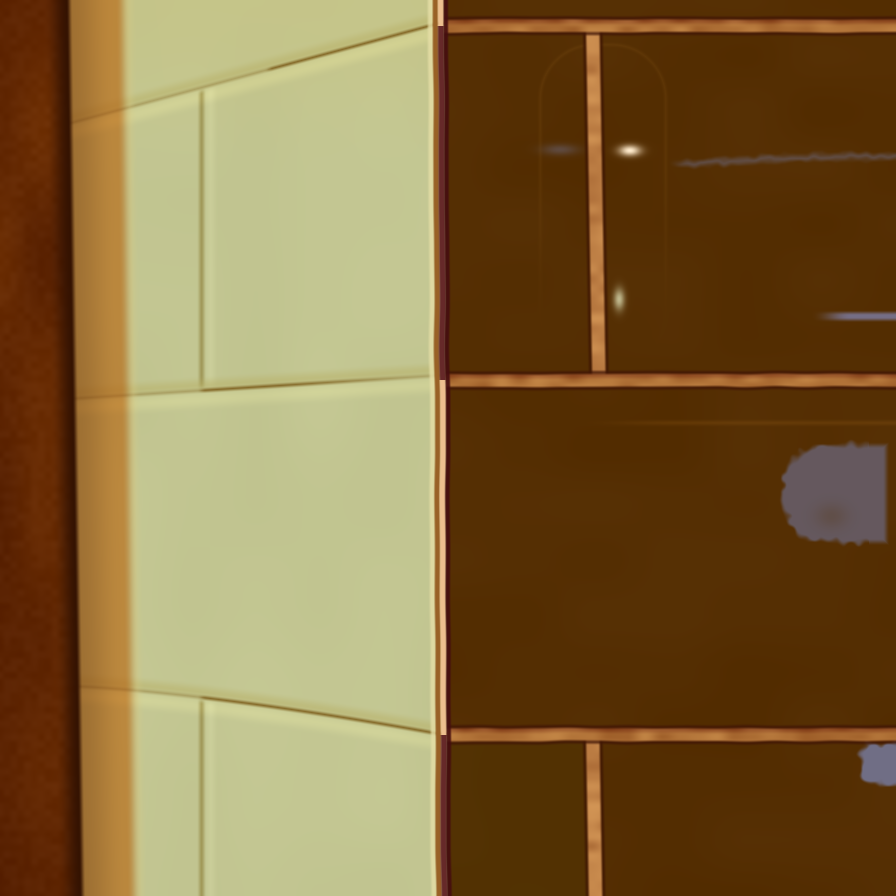
A three.js fragment shader for this texture:

```glsl
varying vec2 vUv;

float hash(vec2 p) {
  return fract(sin(dot(p, vec2(127.1, 311.7))) * 43758.5453);
}

float noise(vec2 p) {
  vec2 i = floor(p), f = fract(p);
  f = f * f * (3.0 - 2.0 * f);
  return mix(mix(hash(i), hash(i + vec2(1, 0)), f.x),
             mix(hash(i + vec2(0, 1)), hash(i + 1.0), f.x), f.y);
}

// Soft stripe around zero
float band(float d, float halfWidth, float blur) {
  return 1.0 - smoothstep(halfWidth - blur, halfWidth + blur, abs(d));
}

float glow(vec2 p, vec2 radius) {
  return exp(-dot(p / radius, p / radius));
}

float roundBox(vec2 p, vec2 halfSize, float r) {
  vec2 q = abs(p) - halfSize + r;
  return length(max(q, 0.0)) + min(max(q.x, q.y), 0.0) - r;
}

vec3 woodPost(vec2 p, float edge) {
  vec3 col = mix(vec3(0.34, 0.125, 0.005), vec3(0.43, 0.185, 0.015), noise(p * vec2(22, 7)));
  col += 0.03 * (noise(p * 130.0) - 0.5);
  return mix(col, vec3(0.2, 0.07, 0.005), smoothstep(0.028, 0.0, edge - p.x));
}

vec3 creamWall(vec2 p, float postEdge) {
  vec3 col = vec3(0.762, 0.775, 0.57) + 0.018 * (noise(p * vec2(14, 9)) - 0.5);
  col = mix(col, vec3(0.78, 0.77, 0.52), 0.6 * smoothstep(0.8, 1.0, p.y));
  float t = clamp((p.x - 0.08) / 0.41, 0.0, 1.0);
  float upper = mix(0.863, 0.974, t);
  float middle = mix(0.555, 0.581, t);
  float lower = mix(0.234, 0.181, pow(t, 1.4));

  // Staggered upright joints
  float staggered = smoothstep(middle, middle + 0.008, p.y) * (1.0 - smoothstep(upper - 0.008, upper, p.y));
  staggered += 1.0 - smoothstep(lower - 0.008, lower, p.y);
  col = mix(col, vec3(0.57, 0.52, 0.25), 0.7 * staggered * band(p.x - 0.225, 0.0025, 0.003));
  col += 0.035 * staggered * band(p.x - 0.235, 0.004, 0.005);

  // Perspective courses with bevel highlights
  for (int i = 0; i < 3; i++) {
    float joint = i == 0 ? upper : (i == 1 ? middle : lower);
    float d = p.y - joint;
    float start = i == 0 ? 0.3 : 0.225;
    float strength = mix(0.35, 0.9, smoothstep(start - 0.005, start + 0.005, p.x));
    if (i == 1) strength *= 1.0 - 0.65 * smoothstep(0.3, 0.48, p.x);
    col += vec3(0.05, 0.045, 0.025) * band(d + 0.01, 0.007, 0.007);
    col = mix(col, vec3(0.72, 0.69, 0.4), 0.5 * band(d - 0.006, 0.005, 0.006));
    col = mix(col, vec3(0.47, 0.34, 0.08), strength * band(d, 0.0015, 0.0025));
  }

  // Shaded return beside the post
  float shade = 1.0 - smoothstep(-0.008, 0.009, p.x - mix(0.15, 0.137, p.y));
  vec3 tan1 = mix(vec3(0.62, 0.44, 0.2), vec3(0.73, 0.53, 0.24), smoothstep(0.0, 0.05, p.x - postEdge));
  col = mix(col, tan1 * (0.35 + 0.65 * col / vec3(0.762, 0.775, 0.57)), shade);
  return mix(col, vec3(0.86, 0.79, 0.5), 0.35 * band(p.x - mix(0.156, 0.143, p.y), 0.003, 0.006));
}

vec3 reflections(vec3 col, vec2 p) {
  vec3 haze = vec3(0.4, 0.36, 0.4);
  float rough = noise(p * 120.0) - 0.5;
  // Square lamp patch with a rounded left side
  vec2 q = p - vec2(0.94, 0.449);
  float patchShape = max(roundBox(q - vec2(0.03, 0.0), vec2(0.097, 0.054), 0.05), q.x - 0.049);
  col = mix(col, haze, 0.92 * smoothstep(0.004, -0.004, patchShape + 0.008 * rough * step(q.x, 0.03)));
  col = mix(col, vec3(0.36, 0.27, 0.2), 0.5 * glow(q + vec2(0.012, 0.025), vec2(0.018, 0.014)));
  float corner = roundBox(p - vec2(1.0, 0.148), vec2(0.039, 0.023), 0.012) + 0.008 * rough;
  col = mix(col, vec3(0.44, 0.43, 0.52), smoothstep(0.004, -0.004, corner));
  // Thin streaks
  float wave = 0.818 + 0.007 * smoothstep(0.76, 0.92, p.x) + 0.004 * rough;
  col = mix(col, haze, 0.65 * smoothstep(0.745, 0.77, p.x) * band(p.y - wave, 0.003, 0.004));
  col = mix(col, vec3(0.46, 0.43, 0.52), smoothstep(0.905, 0.95, p.x) * band(p.y - 0.647, 0.004, 0.003));
  col += vec3(0.07, 0.05, 0.02) * smoothstep(0.64, 0.76, p.x) * band(p.y - 0.528, 0.002, 0.003);
  // Arched outline and bright glints
  float arch = roundBox(p - vec2(0.673, 0.77), vec2(0.07, 0.18), 0.06);
  col += vec3(0.05, 0.04, 0.02) * band(arch, 0.001, 0.003) * smoothstep(0.6, 0.85, p.y);
  col = mix(col, haze, 0.6 * glow(p - vec2(0.625, 0.833), vec2(0.02, 0.006)));
  col = mix(col, vec3(1.0, 0.92, 0.8), glow(p - vec2(0.703, 0.832), vec2(0.012, 0.006)));
  return mix(col, vec3(0.75, 0.72, 0.55), glow(p - vec2(0.691, 0.666), vec2(0.006, 0.012)));
}

vec3 brownWall(vec2 p) {
  float course = (p.y - 0.18) / 0.3955;
  float staggered = mod(floor(course), 2.0);
  vec3 col = vec3(0.33, 0.18, 0.008) + 0.018 * (noise(p * vec2(12, 16)) - 0.5);
  col = mix(col, vec3(0.32, 0.2, 0.01), 0.7 * step(p.y, 0.18) * step(p.x, 0.66));
  col = reflections(col, p);
  // Grout: dark rims around warm strips
  float across = (fract(course + 0.5) - 0.5) * 0.3955 + 0.0015 * (noise(p * 30.0) - 0.5);
  float upright = p.x - 0.6685 + 0.007 * fract(course);
  vec3 grout = mix(vec3(0.62, 0.37, 0.16), vec3(0.76, 0.52, 0.27), noise(p * vec2(50, 90)));
  col = mix(col, vec3(0.24, 0.08, 0.01), 0.75 * staggered * band(upright, 0.011, 0.002));
  col = mix(col, grout + 0.06, staggered * band(upright, 0.0075, 0.002));
  col = mix(col, vec3(0.25, 0.08, 0.02), 0.75 * band(across, 0.0105, 0.002));
  return mix(col, grout - vec3(0.1, 0.12, 0.06) * smoothstep(0.0, 0.006, across), band(across, 0.007, 0.002));
}

void main() {
  vec2 p = vUv;
  float postEdge = mix(0.092, 0.077, p.y);
  float edge = p.x - mix(0.4955, 0.4925, p.y) + 0.0015 * (noise(vec2(p.y * 18.0, 3.0)) - 0.5);
  vec3 col = mix(woodPost(p, postEdge), creamWall(p, postEdge), smoothstep(-0.003, 0.004, p.x - postEdge));
  col = mix(col, brownWall(p), smoothstep(0.002, 0.005, edge));
  // Layered trim along the corner
  float plain = 1.0 - mod(floor((p.y - 0.18) / 0.3955), 2.0);
  col = mix(col, vec3(0.9, 0.87, 0.65), 0.8 * band(edge + 0.0115, 0.003, 0.002));
  col = mix(col, vec3(0.6, 0.38, 0.15), band(edge + 0.006, 0.003, 0.0015));
  col = mix(col, mix(vec3(0.4, 0.16, 0.16), vec3(0.93, 0.75, 0.56), plain), band(edge, 0.0033, 0.0015));
  col = mix(col, vec3(0.27, 0.05, 0.06), 0.9 * band(edge - 0.0055, 0.0025, 0.0015));
  gl_FragColor = vec4(col, 1.0);
}
```
